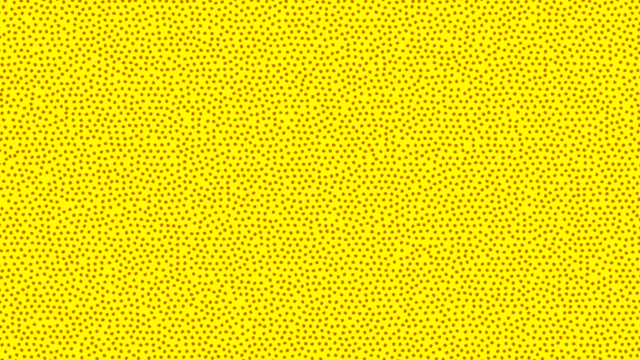
Write a WebGL 2 fragment shader that draws this pattern.

```glsl
#version 300 es
precision highp float;
// Small ochre dots strewn evenly but irregularly over bright yellow.
// Sites start on a jittered triangular lattice and push apart from close
// neighbours in two steps; each one is drawn as a slightly lumpy disc.

uniform vec2 u_resolution;
out vec4 fragColor;

const vec3 YELLOW = vec3(1.0, 0.985, 0.0);
const vec3 OCHRE = vec3(0.75, 0.425, 0.0);
const float SPACINGS_PER_HEIGHT = 50.0;
const float ROW_HEIGHT = 0.866;
const float JITTER = 0.8;
const float REACH = 1.03;
const float FIRST_PUSH = 0.42;
const float SECOND_PUSH = 0.34;
const float DOT_RADIUS = 0.221;
const float EDGE_HEIGHT = 0.0029;
const float SEARCH_RADIUS = 0.8;

vec2 hash2(vec2 p) {
  vec2 q = vec2(dot(p, vec2(127.1, 311.7)), dot(p, vec2(269.5, 183.3)));
  return fract(sin(q) * 43758.5453);
}

// Odd rows are shifted by half a spacing.
float rowShift(float row) {
  return 0.5 * mod(row, 2.0);
}

vec2 jitteredSite(vec2 cell) {
  vec2 centre = cell + 0.5 + vec2(rowShift(cell.y), 0.0);
  centre.y *= ROW_HEIGHT;
  return centre + (hash2(cell) - 0.5) * JITTER;
}

// Shift that one neighbour within reach gives to a site.
vec2 repulsion(vec2 site, vec2 neighbour, float strength) {
  vec2 away = site - neighbour;
  float gap = max(length(away), 0.001);
  return away / gap * max(REACH - gap, 0.0) * strength;
}

// First step: push apart the raw sites.
vec2 relaxedSite(vec2 cell) {
  vec2 site = jitteredSite(cell);
  vec2 shift = vec2(0.0);
  for (int y = -1; y <= 1; y++) {
    for (int x = -1; x <= 1; x++) {
      if (x == 0 && y == 0) continue;
      shift += repulsion(site, jitteredSite(cell + vec2(x, y)), FIRST_PUSH);
    }
  }
  return site + shift;
}

// Second step: push apart the relaxed sites for an even spread.
vec2 settledSite(vec2 cell, vec2 site) {
  vec2 shift = vec2(0.0);
  for (int y = -1; y <= 1; y++) {
    for (int x = -1; x <= 1; x++) {
      if (x == 0 && y == 0) continue;
      shift += repulsion(site, relaxedSite(cell + vec2(x, y)), SECOND_PUSH);
    }
  }
  return site + shift;
}

// Approximate signed distance to a disc with an uneven outline.
float lumpyDisc(vec2 offset, float radius, float phase) {
  float angle = atan(offset.y, offset.x + 1e-5);
  float lumps = 0.07 * sin(2.0 * angle + phase) + 0.04 * sin(3.0 * angle - 2.0 * phase);
  return length(offset) - radius * (1.0 + lumps);
}

// Distance to the nearest dot; only sites close to p are settled.
float dotField(vec2 p) {
  float nearest = 1.0;
  float baseRow = floor(p.y / ROW_HEIGHT);
  for (int y = -1; y <= 1; y++) {
    float row = baseRow + float(y);
    float baseColumn = floor(p.x - rowShift(row));
    for (int x = -1; x <= 1; x++) {
      vec2 cell = vec2(baseColumn + float(x), row);
      vec2 site = relaxedSite(cell);
      if (distance(site, p) > SEARCH_RADIUS) continue;
      vec2 variation = hash2(cell + 71.3);
      float radius = DOT_RADIUS * mix(0.94, 1.06, variation.x);
      float phase = 6.2832 * variation.y;
      nearest = min(nearest, lumpyDisc(p - settledSite(cell, site), radius, phase));
    }
  }
  return nearest;
}

void main() {
  vec2 p = gl_FragCoord.xy / u_resolution.y * SPACINGS_PER_HEIGHT;
  float edge = EDGE_HEIGHT * SPACINGS_PER_HEIGHT;
  float ink = 1.0 - smoothstep(-edge, edge, dotField(p));
  fragColor = vec4(mix(YELLOW, OCHRE, ink), 1.0);
}
```
